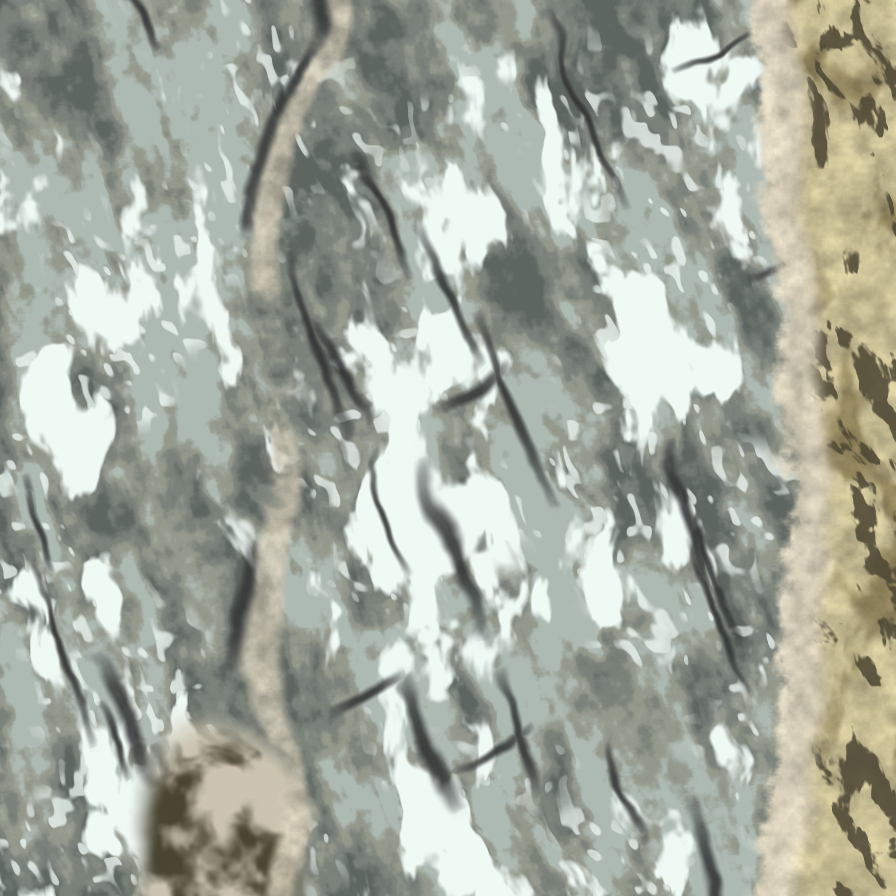
Reproduce this texture procedurally as a Shadertoy shader.

```glsl
// Glossy grey schist: a tilted streaky grain with white wet-looking glints and
// dark tapered cracks, split by a pale vein and bordered by a tan crust.
// Layers of stretched value noise are thresholded and stacked back to front.

const vec3 SHADOW = vec3(0.19, 0.20, 0.20);
const vec3 SLATE  = vec3(0.37, 0.40, 0.38);
const vec3 GREY   = vec3(0.48, 0.51, 0.48);
const vec3 ASH    = vec3(0.58, 0.60, 0.55);
const vec3 SILVER = vec3(0.68, 0.73, 0.70);
const vec3 GLINT  = vec3(0.94, 0.98, 0.96);
const vec3 CREAM  = vec3(0.80, 0.77, 0.69);
const vec3 TAN    = vec3(0.77, 0.73, 0.57);
const vec3 OCHRE  = vec3(0.56, 0.51, 0.36);
const vec3 UMBER  = vec3(0.29, 0.27, 0.20);

const float GRAIN_TILT = 0.30;           // sideways drift of the grain per height
const vec2 GRAIN_SCALE = vec2(24.0, 9.0);
const vec2 GLOSS_SCALE = vec2(25.0, 12.0);
const vec2 GLOSS_SIZE = vec2(0.085, 0.11);
const int CRACKS = 26;

float hash(vec2 p) {
    return fract(sin(dot(p, vec2(127.1, 311.7))) * 43758.5);
}

float noise(vec2 p) {
    vec2 i = floor(p), f = fract(p);
    f = f * f * (3.0 - 2.0 * f);
    return mix(mix(hash(i), hash(i + vec2(1, 0)), f.x),
               mix(hash(i + vec2(0, 1)), hash(i + vec2(1, 1)), f.x), f.y);
}

float fbm(vec2 p) {
    float sum = 0.0, amp = 0.533;
    for (int i = 0; i < 4; i++) {
        sum += amp * noise(p);
        p = p * 2.03 + 17.3;
        amp *= 0.5;
    }
    return sum;
}

// Soft patches on a jittered lattice, strongest in the middle column.
float glossPatches(vec2 p) {
    float sum = 0.0;
    for (int i = 0; i < 12; i++) {
        vec2 cell = vec2(i % 3, i / 3);
        vec2 jitter = vec2(hash(cell + 3.1), hash(cell + 8.7)) - 0.5;
        vec2 centre = vec2(0.11, 0.10) + cell * vec2(0.29, 0.25);
        centre += jitter * vec2(0.12, 0.10) + vec2(0.05 * step(0.5, cell.x), 0.0);
        vec2 d = (p - centre) / GLOSS_SIZE;
        float power = mix(0.55, 1.0, hash(cell + 5.3)) * (1.1 - 0.3 * abs(cell.x - 1.0));
        sum += power * exp(-dot(d, d));
    }
    return min(sum, 1.1);
}

// Tapered cracks along the grain; every fifth one cuts across it.
float crackMask(vec2 p) {
    float mask = 0.0;
    for (int i = 0; i < CRACKS; i++) {
        float k = float(i);
        vec2 start = vec2(hash(vec2(k, 1.7)) * 0.84, 0.05 + hash(vec2(k, 4.2)));
        bool across = i % 5 == 4;
        vec2 dir = normalize(across ? vec2(1.0, 0.5) : vec2(0.28 + 0.2 * hash(vec2(k, 6.1)), -1.0));
        float len = across ? 0.10 : mix(0.09, 0.25, hash(vec2(k, 9.4)));
        float width = mix(0.003, 0.011, pow(hash(vec2(k, 2.9)), 2.0));
        float t = clamp(dot(p - start, dir) / len, 0.0, 1.0);
        float d = length(p - start - dir * len * t);
        float taper = sqrt(sin(3.1416 * t) + 0.001);
        mask = max(mask, taper * (1.0 - smoothstep(0.2 * width, width + 0.004, d)));
    }
    return mask;
}

void mainImage(out vec4 fragColor, in vec2 fragCoord) {
    vec2 uv = fragCoord / iResolution.xy;
    vec2 warp = vec2(fbm(uv * 9.0), fbm(uv * 9.0 + 40.0)) - 0.5;
    vec2 p = uv + 0.045 * warp;
    vec2 grain = vec2(p.x + GRAIN_TILT * p.y, p.y);
    float fine = fbm(uv * 55.0);

    // Streaky slate
    float patches = glossPatches(p);
    float tone = fbm(grain * GRAIN_SCALE) + 0.35 * (fine - 0.5) + 0.13 * patches - 0.01;
    vec3 col = mix(SLATE, GREY, smoothstep(0.27, 0.42, tone));
    col = mix(col, ASH, smoothstep(0.43, 0.54, tone));
    col = mix(col, SILVER, smoothstep(0.55, 0.67, tone));

    // White gloss and scattered glints
    float streak = fbm(vec2(p.x + 0.12 * p.y, p.y) * GLOSS_SCALE + 7.0);
    float gloss = smoothstep(0.70, 0.80, streak + 0.42 * patches);
    float sparkle = smoothstep(0.70, 0.86, noise(grain * vec2(95.0, 60.0)));
    sparkle *= smoothstep(0.42, 0.62, fbm(uv * 7.0 + 21.0) + 0.2 * patches);
    col = mix(col, GLINT, max(gloss, 0.75 * sparkle));

    // Cracks
    col = mix(col, SHADOW, 0.88 * crackMask(p));

    // Pale vein with a shadowed left lip and brown rubble at its foot
    float veinX = 0.305 + 0.06 * smoothstep(0.78, 1.0, uv.y) + 0.014 * sin(uv.y * 15.0);
    float side = p.x - veinX;
    float rubble = smoothstep(0.30, 0.05, uv.y) * exp(-pow((side + 0.07) / 0.09, 2.0));
    vec3 earth = mix(UMBER, CREAM, smoothstep(0.36, 0.64, fbm(p * 19.0 + 3.0)));
    col = mix(col, earth, smoothstep(0.25, 0.55, rubble));
    float lip = smoothstep(0.014, 0.003, abs(side + 0.02)) * smoothstep(0.48, 0.58, fbm(vec2(3.0, uv.y * 6.0)) + 0.1);
    col = mix(col, SHADOW, 0.8 * lip);
    float vein = smoothstep(0.021, 0.007, abs(side)) * smoothstep(0.30, 0.52, fbm(p * 14.0 + 11.0));
    col = mix(col, CREAM * (0.72 + 0.5 * fine), 0.8 * vein);

    // Tan crust with dark pits, edged by a cream band
    float edge = p.x - 0.855 - 0.028 * sin(4.0 * (1.0 - uv.y) - 0.6);
    vec3 crust = mix(OCHRE, TAN, smoothstep(0.32, 0.52, fbm(p * vec2(20.0, 12.0))));
    crust *= 0.78 + 0.45 * fine;
    float pits = fbm(grain * vec2(48.0, 24.0) + 5.0) - 0.8 * max(uv.x - 0.93, 0.0);
    crust = mix(crust, UMBER, 0.85 * smoothstep(0.39, 0.31, pits));
    vec3 band = CREAM * (0.80 + 0.45 * fine);
    crust = mix(band, crust, smoothstep(0.025, 0.055, edge));
    col = mix(col, crust, smoothstep(-0.012, 0.008, edge + 0.03 * (fine - 0.5)));

    fragColor = vec4(clamp(col, 0.0, 1.0), 1.0);
}
```
